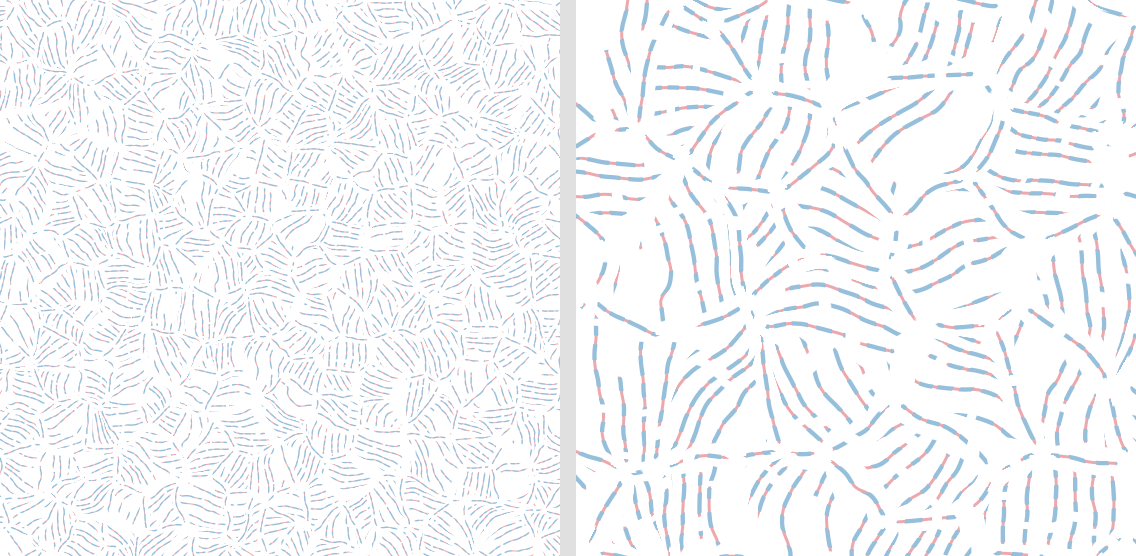
Left, the full canvas; right, a detail of the centre.
Give the GLSL for this pattern, as a Shadertoy shader.

```glsl
// Curved dashed strokes in blue and pink: hatched bundles between a web of longer strokes.

const float CELLS = 15.0;    // bundles per canvas height
const float SPACING = 0.19;  // distance of hatch lines, in cells
const vec3 BLUE = vec3(0.59, 0.75, 0.86);
const vec3 PINK = vec3(0.92, 0.66, 0.68);

vec2 hash2(vec2 p) {
    vec3 a = fract(p.xyx * vec3(0.1031, 0.1030, 0.0973));
    a += dot(a, a.yzx + 33.33);
    return fract((a.xx + a.yz) * a.zy);
}

vec2 noise2(vec2 p) {
    vec2 i = floor(p), f = fract(p);
    f = f * f * f * (f * (f * 6.0 - 15.0) + 10.0);
    return mix(mix(hash2(i), hash2(i + vec2(1, 0)), f.x),
               mix(hash2(i + vec2(0, 1)), hash2(i + 1.0), f.x), f.y) - 0.5;
}

// Canvas position to bent cell space
vec2 warp(vec2 p) {
    return CELLS * (p + 0.022 * noise2(p * 19.0 + 5.0) + 0.0036 * noise2(p * 62.0));
}

vec2 site(vec2 id) { return id + 0.05 + 0.9 * hash2(id); }

// Coordinates along and across the bent, fanning hatch of one cell
vec2 hatchUV(vec2 l, vec2 axis, vec2 shape) {
    float u = dot(l, axis), v = dot(l, vec2(-axis.y, axis.x));
    return vec2(u, (v + shape.x * u * u) * (1.0 + shape.y * u));
}

// Antialiased step for a signed distance
float cover(float d, float pixel) { return clamp(d / pixel + 0.5, 0.0, 1.0); }

// Visible part of a line that is broken into pieces
float pieces(float along, float len, float seed, float pixel) {
    float s = along / len + seed * 7.0;
    float present = step(0.07, hash2(vec2(floor(s), floor(seed * 911.0))).y);
    return present * cover((0.45 - abs(fract(s) - 0.5)) * len, pixel);
}

// Wide blue dashes joined by thin pink ones; alpha is the coverage
vec4 stroke(float d, float along, float seed, float pixel) {
    float s = along / 0.21 + seed * 9.0;
    float r = hash2(vec2(floor(s), floor(seed * 997.0))).x;
    float blue = cover((mix(0.23, 0.42, r) - abs(fract(s) - 0.5)) * 0.21, pixel * CELLS);
    float halfWidth = mix(0.0009, 0.0013, blue);
    return vec4(mix(PINK, BLUE, blue), cover(halfWidth - abs(d), pixel));
}

void mainImage(out vec4 fragColor, in vec2 fragCoord) {
    float pixel = 1.0 / iResolution.y, cellPixel = pixel * CELLS;
    vec2 p = fragCoord * pixel;

    // Warped position and its derivatives
    float e = 0.0005;
    vec2 q = warp(p), qx = warp(p + vec2(e, 0)), qy = warp(p + vec2(0, e));

    // Nearest cell site
    vec2 base = floor(q), id = base;
    float best = 1e3;
    for (int k = 0; k < 9; k++) {
        vec2 c = base + vec2(k % 3 - 1, k / 3 - 1);
        float d = distance(q, site(c));
        if (d < best) { best = d; id = c; }
    }

    // Two nearest cell borders
    vec2 center = site(id), normal = vec2(1, 0), other = id;
    float d1 = 1e3, d2 = 1e3;
    for (int k = 0; k < 25; k++) {
        vec2 c = id + vec2(k % 5 - 2, k / 5 - 2);
        if (c == id) continue;
        vec2 s = site(c), n = normalize(s - center);
        float d = dot(0.5 * (s + center) - q, n);
        if (d < d1) { d2 = d1; d1 = d; normal = n; other = c; }
        else d2 = min(d2, d);
    }

    // Long strokes on the borders, open at the junctions
    vec2 along = vec2(-normal.y, normal.x);
    along *= along.x < 0.0 ? -1.0 : 1.0;
    float t = dot(q, along), seed = hash2(id + other).x;
    float slope = length(vec2(dot(qx - q, normal), dot(qy - q, normal))) / e;
    vec4 border = stroke(d1 / slope, t, seed, pixel);
    border.a *= cover(d2 - d1 - 0.07, cellPixel) * pieces(t, 1.2, seed, cellPixel) * step(0.08, seed);

    // Bundle of hatch lines inside the cell
    vec2 r = hash2(id + 71.3), shape = (hash2(id + 37.7) - 0.5) * vec2(0.6, 0.8);
    vec2 axis = vec2(cos(r.x * 6.283), sin(r.x * 6.283));
    vec2 uv = hatchUV(q - center, axis, shape);
    vec2 grad = vec2(hatchUV(qx - center, axis, shape).y, hatchUV(qy - center, axis, shape).y) - uv.y;
    float row = uv.y / SPACING + r.y;
    vec2 rnd = hash2(id * 13.0 + floor(row) * vec2(3.0, 7.0) + 0.5);
    float off = (fract(row) - 0.5 - 0.4 * (rnd.x - 0.5)) * SPACING;
    vec4 hatch = stroke(off * e / max(length(grad), 1e-5), uv.x, rnd.y, pixel);

    // Clear margin to the border, measured from the line's middle
    float margin = d1 - off * dot(normal, vec2(-axis.y, axis.x));
    hatch.a *= cover(margin - 0.09 - 0.07 * rnd.x, cellPixel) * pieces(uv.x, mix(0.6, 1.3, rnd.x), rnd.y, cellPixel);

    vec3 color = mix(vec3(1), hatch.rgb, hatch.a);
    fragColor = vec4(mix(color, border.rgb, border.a), 1.0);
}
```
